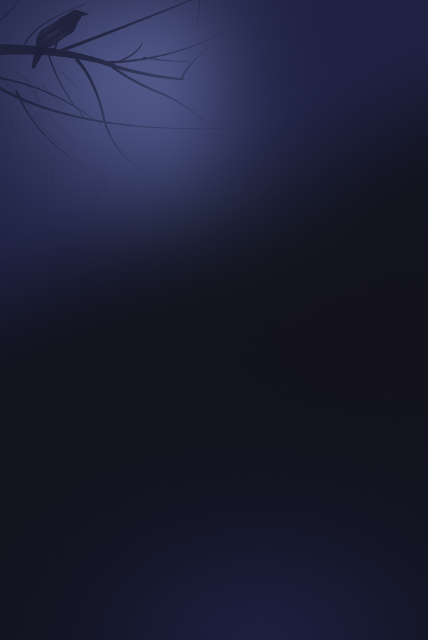
This background is drawn by a Shadertoy shader. Its source:

```glsl
// A moonlit night: soft blue glows over a dark ground, with bare branches
// and a perched bird silhouetted at the upper left. Glows are Gaussians;
// limbs are tapered Bezier strokes and the bird is blended capsules.

const vec2 CANVAS = vec2(5.12, 7.68);   // scene units, y pointing down
const vec3 NIGHT = vec3(0.068, 0.076, 0.120);
const vec3 INK = vec3(0.115, 0.125, 0.220);

float hash(float n) {
    return fract(sin(n * 127.1) * 43758.5453);
}

float glow(vec2 p, vec2 center, vec2 radius) {
    vec2 d = (p - center) / radius;
    return exp(-dot(d, d));
}

// Distance to a segment whose half-width runs from r0 to r1
float taper(vec2 p, vec2 a, vec2 b, float r0, float r1) {
    vec2 ab = b - a;
    float t = clamp(dot(p - a, ab) / dot(ab, ab), 0.0, 1.0);
    return length(p - a - ab * t) - mix(r0, r1, t);
}

// Tapered quadratic Bezier, sampled as short segments
float limb(vec2 p, vec2 a, vec2 c, vec2 b, float r0, float r1) {
    const int STEPS = 12;
    float d = 1e3;
    vec2 last = a;
    for (int i = 1; i <= STEPS; i++) {
        float t = float(i) / float(STEPS);
        vec2 next = mix(mix(a, c, t), mix(c, b, t), t);
        float r = mix(r0, r1, t);
        d = min(d, taper(p, last, next, r, r));
        last = next;
    }
    return d;
}

float smoothMin(float a, float b, float k) {
    float h = max(k - abs(a - b), 0.0) / k;
    return min(a, b) - h * h * k * 0.25;
}

float cover(float d, float pixel) {
    return clamp(0.5 - d / pixel, 0.0, 1.0);
}

vec3 sky(vec2 p) {
    float veil = 1.0 - smoothstep(2.6, 4.7, p.y + 0.45 * p.x);
    vec3 col = NIGHT + veil * vec3(0.052, 0.056, 0.140);
    float side = mix(1.65, 1.08, smoothstep(1.2, 2.3, p.x));
    col += vec3(0.190, 0.205, 0.265) * glow(p, vec2(1.75, 0.95), vec2(side, 1.25));
    col += vec3(0.025, 0.032, 0.045) * glow(p, vec2(2.0, 2.3), vec2(1.7, 0.9));
    col += vec3(0.040, 0.043, 0.120) * glow(p, vec2(3.1, 7.7), vec2(1.9, 1.35));
    col += vec3(0.010, -0.006, -0.012) * glow(p, vec2(4.7, 4.1), vec2(1.8, 0.9));
    return col;
}

float branches(vec2 p) {
    // Heavy limb and its forks
    float d = limb(p, vec2(-0.1, 0.60), vec2(0.65, 0.56), vec2(1.35, 0.78), 0.070, 0.025);
    d = min(d, limb(p, vec2(0.75, 0.60), vec2(1.50, 0.32), vec2(2.36, -0.03), 0.020, 0.010));
    d = min(d, limb(p, vec2(1.25, 0.76), vec2(1.75, 0.92), vec2(2.19, 0.95), 0.022, 0.014));
    d = min(d, limb(p, vec2(1.25, 0.75), vec2(2.00, 0.74), vec2(2.70, 0.38), 0.016, 0.003));
    d = min(d, limb(p, vec2(1.30, 0.77), vec2(1.60, 1.00), vec2(1.98, 1.14), 0.016, 0.012));
    d = min(d, limb(p, vec2(1.93, 1.12), vec2(2.20, 1.23), vec2(2.52, 1.52), 0.013, 0.003));
    d = min(d, limb(p, vec2(2.17, 0.95), vec2(2.22, 0.80), vec2(2.52, 0.54), 0.014, 0.002));
    d = min(d, limb(p, vec2(1.42, 0.74), vec2(1.64, 0.65), vec2(1.70, 0.52), 0.011, 0.006));
    d = min(d, limb(p, vec2(1.72, 0.69), vec2(2.00, 0.74), vec2(2.28, 0.74), 0.009, 0.002));
    // Drooping lower boughs
    d = min(d, limb(p, vec2(-0.1, 1.00), vec2(0.85, 1.60), vec2(2.70, 1.54), 0.020, 0.003));
    d = min(d, limb(p, vec2(0.92, 0.72), vec2(1.14, 0.95), vec2(1.25, 1.45), 0.020, 0.012));
    d = min(d, limb(p, vec2(1.25, 1.45), vec2(1.38, 1.90), vec2(1.82, 2.10), 0.012, 0.002));
    d = min(d, limb(p, vec2(-0.1, 0.92), vec2(0.60, 1.02), vec2(1.22, 1.50), 0.013, 0.003));
    d = min(d, limb(p, vec2(0.20, 1.10), vec2(0.45, 1.70), vec2(1.10, 2.05), 0.014, 0.002));
    d = min(d, limb(p, vec2(0.58, 0.65), vec2(0.72, 1.10), vec2(1.02, 1.42), 0.010, 0.002));
    // Loose tips along the upper edge
    d = min(d, limb(p, vec2(-0.1, 0.30), vec2(0.15, 0.16), vec2(0.25, -0.05), 0.008, 0.004));
    d = min(d, limb(p, vec2(0.30, 0.52), vec2(0.45, 0.25), vec2(1.02, 0.05), 0.009, 0.003));
    d = min(d, limb(p, vec2(2.38, -0.05), vec2(2.39, 0.14), vec2(2.35, 0.32), 0.010, 0.002));
    return d;
}

// Fine scattered twigs and faint upright stems
float twigs(vec2 p) {
    float d = 1e3;
    for (float i = 1.0; i < 13.0; i++) {
        vec2 root = vec2(hash(i) * 1.2 - 0.1, 0.75 + 0.9 * hash(i + 20.0));
        vec2 tip = root + vec2(0.1 + 0.3 * hash(i + 40.0), 0.15 + 0.3 * hash(i + 60.0));
        d = min(d, taper(p, root, tip, 0.006, 0.001));
        float x = mix(0.62, 1.22, step(6.5, i)) + 0.16 * (hash(i + 80.0) - 0.5);
        float top = 1.75 + 0.3 * hash(i + 90.0);
        d = min(d, taper(p, vec2(x, top), vec2(x - 0.03, top + 0.4), 0.001, 0.006));
    }
    return d;
}

float bird(vec2 p) {
    float d = taper(p, vec2(0.57, 0.45), vec2(0.79, 0.31), 0.115, 0.105);
    d = smoothMin(d, taper(p, vec2(0.80, 0.29), vec2(0.90, 0.19), 0.09, 0.072), 0.06);
    d = smoothMin(d, taper(p, vec2(0.51, 0.50), vec2(0.40, 0.80), 0.075, 0.022), 0.05);
    d = min(d, taper(p, vec2(0.93, 0.165), vec2(1.06, 0.170), 0.042, 0.003));
    return min(d, taper(p, vec2(0.68, 0.50), vec2(0.65, 0.62), 0.014, 0.010));
}

void mainImage(out vec4 fragColor, in vec2 fragCoord) {
    vec2 p = vec2(fragCoord.x, iResolution.y - fragCoord.y) * CANVAS / iResolution.xy;
    float pixel = CANVAS.y / iResolution.y;
    vec3 col = sky(p);
    if (p.x < 2.9 && p.y < 2.8) {
        // Silhouettes dissolve into the haze away from the corner
        float haze = 1.0 - smoothstep(0.8, 2.9, length(p * vec2(0.9, 1.15)));
        col = mix(col, INK, cover(twigs(p), pixel) * (0.12 + 0.30 * haze));
        col = mix(col, INK, cover(branches(p), pixel) * (0.25 + 0.65 * haze));
        // Plumage with a lightly streaked wing
        float streak = 0.5 + 0.5 * sin(dot(p, vec2(42.0, 62.0)));
        float wing = glow(p, vec2(0.64, 0.41), vec2(0.15, 0.10));
        vec3 plumage = INK + vec3(0.045, 0.048, 0.060) * wing * streak;
        col = mix(col, plumage, 0.92 * cover(bird(p), pixel));
    }
    // Grain hides banding
    col += (hash(dot(floor(fragCoord), vec2(0.129, 0.782))) - 0.5) / 255.0;
    fragColor = vec4(col, 1.0);
}
```
